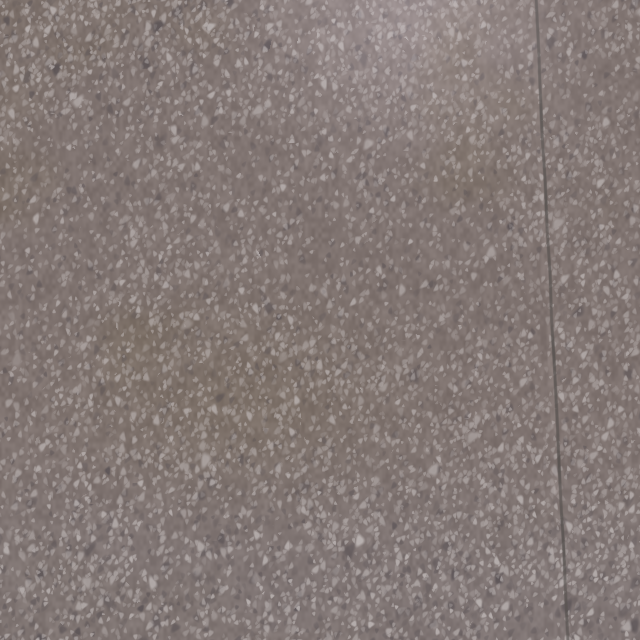
Give the GLSL for this texture, as a WebGL 1 fragment shader.

```glsl
precision highp float;
// Worn terrazzo floor: a mauve-grey cement with small upright stone chips,
// a soft light reflection at the top and one thin slanting joint at the right.
// Chips are jittered ellipses in several hashed grids, laid over smooth noise.

uniform vec2 u_resolution;

const vec3 CEMENT = vec3(0.497, 0.450, 0.437);
const vec3 OCHRE = vec3(0.475, 0.425, 0.375);
const vec3 PALE_CHIP = vec3(0.735, 0.708, 0.703);
const vec3 DARK_CHIP = vec3(0.325, 0.300, 0.315);
const vec3 JOINT = vec3(0.345, 0.325, 0.315);
const vec3 GLOW = vec3(0.105, 0.105, 0.120);

const float FINE_GRID = 102.0;     // cells across the canvas
const float MEDIUM_GRID = 62.0;
const float LARGE_GRID = 30.0;
const float DARK_GRID = 74.0;
const float DARK_LARGE_GRID = 38.0;
const float CHIP_STRETCH = 1.55;   // height over width
const float CHIP_LEAN = -0.22;     // mean tilt, top towards the right
const float CHIP_SPREAD = 1.3;     // range of tilt
const float MOTTLE = 0.060;        // fine cement contrast
const float JOINT_TOP = 0.837;
const float JOINT_SLANT = 0.051;
const float JOINT_WIDTH = 0.0022;

float hash(vec2 p) {
  return fract(sin(dot(p, vec2(127.1, 311.7))) * 43758.5453);
}

float noise(vec2 p) {
  vec2 i = floor(p);
  vec2 f = fract(p);
  f = f * f * (3.0 - 2.0 * f);
  return mix(mix(hash(i), hash(i + vec2(1.0, 0.0)), f.x),
             mix(hash(i + vec2(0.0, 1.0)), hash(i + 1.0), f.x), f.y);
}

float fbm(vec2 p) {
  float sum = 0.0;
  float gain = 0.5;
  for (int i = 0; i < 4; i++) {
    sum += gain * noise(p);
    p = p * 2.03 + 11.7;
    gain *= 0.5;
  }
  return sum / 0.9375;
}

// Strongest chip coverage at uv; radius is in canvas units.
float chips(vec2 uv, float grid, float radius, float density, float seed) {
  vec2 cell = floor(uv * grid);
  float cover = 0.0;
  for (int j = -1; j <= 1; j++) {
    for (int i = -1; i <= 1; i++) {
      vec2 id = cell + vec2(float(i), float(j));
      vec2 key = id + seed;
      vec2 center = id + vec2(hash(key + 3.1), hash(key + 7.7));
      vec2 d = uv - center / grid;
      float angle = CHIP_LEAN + (hash(key + 13.3) - 0.5) * CHIP_SPREAD;
      float c = cos(angle);
      float s = sin(angle);
      d = vec2(c * d.x + s * d.y, c * d.y - s * d.x);
      float size = radius * mix(0.65, 1.25, hash(key + 19.9));
      float stretch = CHIP_STRETCH * mix(0.7, 1.2, hash(key + 23.5));
      d /= size * vec2(1.0, stretch);
      // Skew and a lobed outline break the ellipse into a stone shape.
      d.x += 0.25 * d.y * d.y * (hash(key + 29.1) - 0.5);
      float lobes = 1.0 + 0.14 * sin(3.0 * atan(d.y, d.x + 0.0001) + 6.28 * hash(key + 31.7));
      float shape = 1.0 - smoothstep(0.5, 1.4, length(d) * lobes);
      float tone = mix(0.3, 1.0, hash(key + 37.3));
      cover = max(cover, shape * tone * step(hash(key + 41.9), density));
    }
  }
  return cover;
}

void main() {
  vec2 uv = gl_FragCoord.xy / u_resolution;
  float bottom = 1.0 - smoothstep(0.05, 0.38, uv.y);
  float topLeft = smoothstep(0.75, 1.0, uv.y) * (1.0 - smoothstep(0.2, 0.5, uv.x));
  float cluster = smoothstep(0.28, 0.72, fbm(uv * 7.0 + 4.0));
  float rough = max(bottom, topLeft);

  // Cement with ochre stains and fine upright mottling
  float stain = smoothstep(0.48, 0.78, fbm(uv * 4.0 + 21.0));
  vec2 stainOffset = (uv - vec2(0.37, 0.37)) / vec2(0.22, 0.15);
  stain = 0.5 * stain + 0.55 * exp(-dot(stainOffset, stainOffset));
  vec3 color = mix(CEMENT, OCHRE, stain * (1.0 - 0.7 * bottom));
  color += MOTTLE * (noise(uv * vec2(190.0, 125.0)) - 0.5);
  color += 0.045 * (fbm(uv * vec2(48.0, 36.0)) - 0.5);
  color += bottom * vec3(0.004, 0.010, 0.018);

  // Dark chips first, pale chips above them
  float dark = 0.45 * chips(uv, DARK_GRID, 0.0038, 0.17 + 0.22 * rough, 51.0);
  dark = max(dark, 0.75 * chips(uv, DARK_LARGE_GRID, 0.0062, 0.025 + 0.15 * rough, 83.0));
  color = mix(color, DARK_CHIP, dark);
  float pale = 0.68 * chips(uv, FINE_GRID, 0.0029, 0.34 + 0.32 * cluster, 5.0);
  pale = max(pale, 0.9 * chips(uv, MEDIUM_GRID, 0.0039, 0.20 + 0.22 * cluster + 0.1 * rough, 113.0));
  pale = max(pale, chips(uv, LARGE_GRID, 0.0056, 0.05 + 0.10 * rough, 171.0));
  color = mix(color, PALE_CHIP, pale * (0.86 + 0.14 * rough));

  // Slanting joint with a faint worn edge
  float across = uv.x - JOINT_TOP - JOINT_SLANT * (1.0 - uv.y) - 0.002 * (noise(vec2(3.0, uv.y * 14.0)) - 0.5);
  float groove = 1.0 - smoothstep(JOINT_WIDTH * 0.4, JOINT_WIDTH * 1.7, abs(across));
  float rim = 1.0 - smoothstep(0.002, 0.006, abs(across + 0.006));
  color += 0.035 * rim * noise(vec2(8.0, uv.y * 45.0));
  color = mix(color, JOINT, groove * mix(0.55, 0.9, noise(vec2(1.0, uv.y * 22.0))));

  // Reflected light
  vec2 glowOffset = (uv - vec2(0.64, 1.0)) / vec2(0.21, 0.20);
  color += GLOW * exp(-dot(glowOffset, glowOffset)) * (1.0 - 0.5 * pale);
  gl_FragColor = vec4(color, 1.0);
}
```
